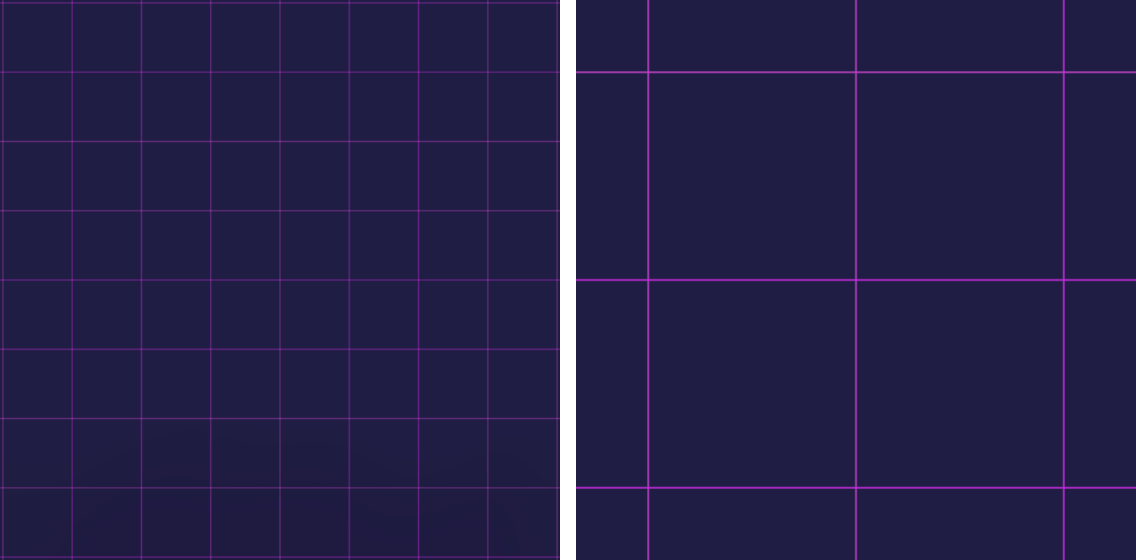
Left, the full canvas; right, a detail of the centre.
Reproduce this pattern procedurally as a three.js fragment shader.

```glsl
// Thin magenta square grid over a deep indigo ground that dims toward the bottom.
varying vec2 vUv;

const float PITCH = 0.1237;
const float LINE_WIDTH = 0.001;

// Soft coverage of the nearest line on each axis, keeping its weight when thinner than a pixel.
vec2 lineCoverage(vec2 cell) {
  vec2 dist = abs(cell - floor(cell + 0.5)) * PITCH;
  vec2 radius = max(vec2(LINE_WIDTH), 1.33 * fwidth(vUv));
  return LINE_WIDTH / radius * max(1.0 - dist / radius, 0.0);
}

// Each line leans toward vivid violet or paler mauve.
vec3 lineColor(float index, float phase) {
  float paleness = smoothstep(-0.6, 0.6, sin(index * 1.6 + phase));
  return mix(vec3(0.76, 0.17, 0.86), vec3(0.73, 0.25, 0.76), paleness);
}

// Indigo ground with a faint, uneven violet shade along the bottom.
vec3 groundColor(vec2 p) {
  float waves = 0.03 * sin(p.x * 9.0 + 1.0) + 0.015 * sin(p.x * 21.0 - p.y * 8.0);
  float sides = smoothstep(0.0, 0.2, p.x) * smoothstep(1.0, 0.85, p.x);
  float shade = smoothstep(0.28, 0.02, p.y + waves) * mix(0.4, 1.0, sides);
  return mix(vec3(0.123, 0.115, 0.262), vec3(0.118, 0.102, 0.252), shade);
}

void main() {
  vec2 cell = (vUv - 0.5) / PITCH;
  vec2 index = floor(cell + 0.5);
  vec2 coverage = lineCoverage(cell);

  vec3 color = groundColor(vUv);
  color = mix(color, lineColor(index.x, 2.2), coverage.x);
  color = mix(color, lineColor(index.y, -0.6), coverage.y);
  gl_FragColor = vec4(color, 1.0);
}
```
